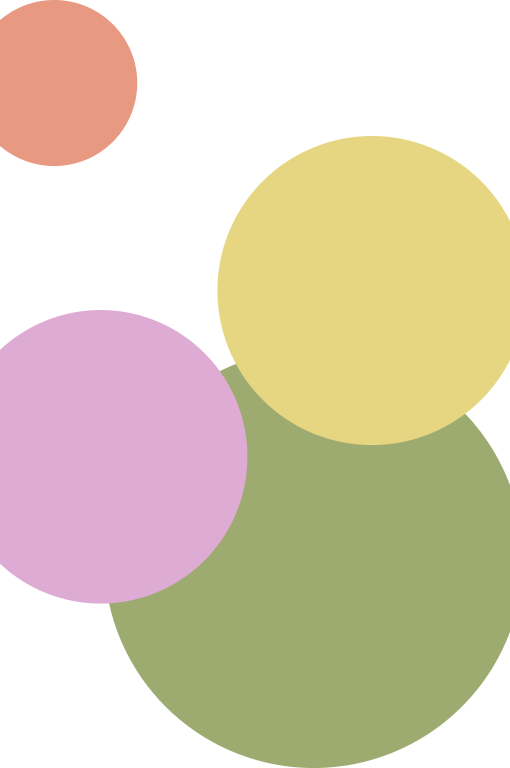
A Shadertoy shader for this background:

```glsl
// Four flat overlapping discs in soft colours on a white ground.

// Colours
#define WHITE  vec3(1.0)
#define GREEN  vec3(0.62, 0.67, 0.44)
#define YELLOW vec3(0.906, 0.839, 0.506)
#define PINK   vec3(0.87, 0.67, 0.83)
#define CORAL  vec3(0.906, 0.60, 0.51)

// Discs: centre x, centre y, radius, in units of the canvas height
#define GREEN_DISC  vec3(0.4085, 0.2728, 0.2728)
#define YELLOW_DISC vec3(0.4843, 0.6217, 0.2012)
#define PINK_DISC   vec3(0.1310, 0.4052, 0.1911)
#define CORAL_DISC  vec3(0.0706, 0.8919, 0.1081)

// Antialiased coverage of a disc, with an edge one pixel wide
float discCoverage(vec2 point, vec3 disc) {
    float signedDistance = length(point - disc.xy) - disc.z;
    return clamp(0.5 - signedDistance * iResolution.y, 0.0, 1.0);
}

void mainImage(out vec4 fragColor, in vec2 fragCoord) {
    vec2 point = fragCoord / iResolution.y;

    // Layers from back to front
    vec3 color = WHITE;
    color = mix(color, GREEN, discCoverage(point, GREEN_DISC));
    color = mix(color, YELLOW, discCoverage(point, YELLOW_DISC));
    color = mix(color, PINK, discCoverage(point, PINK_DISC));
    color = mix(color, CORAL, discCoverage(point, CORAL_DISC));

    fragColor = vec4(color, 1.0);
}
```
